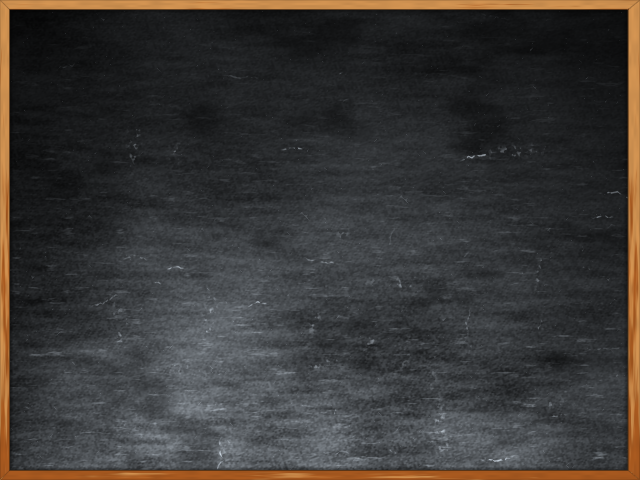
This texture is drawn by a WebGL 1 fragment shader. Its source:

```glsl
precision highp float;
// A worn, chalk-dusted blackboard in a narrow wooden frame.

uniform vec2 u_resolution;

#define FRAME_WIDTH 0.021
#define RIGHT_WIDTH 0.026
#define TOP_TONE 0.088
#define DUST_TONE 0.345
#define DUST_FALLOFF 1.6
#define VIGNETTE 0.48
#define SMUDGE 0.62
#define STREAK 0.30
#define GRAIN 0.36
#define SCRATCHES 44
#define CHALK_MARKS 18

float hash(vec2 p) {
  return fract(sin(dot(p, vec2(127.1, 311.7))) * 43758.5453);
}

float noise(vec2 p) {
  vec2 cell = floor(p), f = fract(p);
  f = f * f * (3.0 - 2.0 * f);
  float low = mix(hash(cell), hash(cell + vec2(1.0, 0.0)), f.x);
  float high = mix(hash(cell + vec2(0.0, 1.0)), hash(cell + vec2(1.0)), f.x);
  return mix(low, high, f.y);
}

float fbm(vec2 p) {
  float sum = 0.0, weight = 0.533;
  for (int i = 0; i < 4; i++) {
    sum += weight * noise(p);
    p = p * 2.03 + 17.3;
    weight *= 0.5;
  }
  return sum;
}

// Rotates an offset into the axes of a mark
vec2 turned(vec2 offset, float angle) {
  float c = cos(angle), s = sin(angle);
  return vec2(c * offset.x + s * offset.y, c * offset.y - s * offset.x);
}

// Faint, wavering and crumbling lines, mostly near horizontal
float scratches(vec2 p, float aspect, float pixel) {
  float crumble = smoothstep(0.25, 0.8, noise(turned(p, 0.6) * 190.0));
  float sum = 0.0;
  for (int i = 0; i < SCRATCHES; i++) {
    float id = float(i);
    vec2 centre = vec2(hash(vec2(id, 1.3)) * aspect, hash(vec2(id, 2.7)));
    float steep = step(0.84, hash(vec2(id, 3.1)));
    float angle = (hash(vec2(id, 4.9)) - 0.4) * 0.6 + steep * 1.3;
    float halfLength = mix(0.008, 0.06, pow(hash(vec2(id, 5.3)), 2.0));
    vec2 q = turned(p - centre, angle);
    q.y += (noise(vec2(q.x * 45.0, id)) - 0.5) * 0.010;
    q.y += (noise(vec2(q.x * 160.0, id)) - 0.5) * 0.004;
    float line = 1.0 - smoothstep(0.0002, 0.0010 + pixel, abs(q.y));
    float fade = 1.0 - smoothstep(0.4, 1.0, abs(q.x) / halfLength);
    sum += line * fade * crumble * mix(0.06, 0.42, pow(hash(vec2(id, 6.1)), 2.0));
  }
  return sum;
}

// Crumbly chalk clusters, gathered on the lower half
float chalkMarks(vec2 p, float aspect) {
  vec2 q = turned(p, 0.5);
  float crumbs = smoothstep(0.56, 0.85, noise(q * 110.0) * 0.6 + noise(q * 230.0) * 0.4);
  float sum = 0.0;
  for (int i = 0; i < CHALK_MARKS; i++) {
    float id = float(i) + 70.0;
    vec2 centre = vec2(mix(0.12, 0.96, hash(vec2(id, 1.1))) * aspect,
                       mix(0.07, 0.72, pow(hash(vec2(id, 2.3)), 1.5)));
    float upright = step(0.5, hash(vec2(id, 3.7)));
    float angle = upright * 1.45 + (hash(vec2(id, 4.1)) - 0.5) * 0.5;
    vec2 size = vec2(mix(0.018, 0.065, hash(vec2(id, 5.9))), 0.011);
    vec2 local = turned(p - centre, angle) / size;
    sum += exp(-dot(local, local)) * mix(0.3, 0.9, hash(vec2(id, 6.7)));
  }
  return crumbs * sum;
}

vec3 slate(vec2 p, float aspect, float pixel) {
  float across = p.x / aspect - 0.46;
  float tone = TOP_TONE + DUST_TONE * pow(1.0 - p.y, DUST_FALLOFF);
  tone *= 1.08 - VIGNETTE * smoothstep(0.15, 0.56, abs(across));

  // Wiped dust: broad clouds, small dark rubs, sideways strokes and grain
  float cloud = fbm(p * vec2(2.6, 3.8) + 4.0) - 0.5;
  float rub = smoothstep(0.58, 0.78, fbm(p * vec2(7.0, 12.0) + 61.0));
  float strokes = fbm(p * vec2(13.0, 75.0) + 31.0) - 0.5;
  float grain = noise(turned(p, 0.35) * vec2(230.0, 300.0)) - 0.5;
  tone *= 1.0 + SMUDGE * 2.0 * cloud + STREAK * 2.0 * strokes + GRAIN * grain;
  tone *= 1.0 - 0.3 * rub;

  // Pale wisps, and rare bright specks
  float wisp = smoothstep(0.64, 0.86, fbm(p * vec2(28.0, 130.0) + 53.0));
  float speck = smoothstep(0.94, 1.0, noise(turned(p, 0.8) * 160.0 + 11.0));
  tone += wisp * 0.15 * (1.1 - p.y) + speck * 0.10;
  tone += scratches(p, aspect, pixel) + 0.5 * chalkMarks(p, aspect);
  return clamp(tone, 0.025, 0.85) * vec3(0.95, 1.0, 1.05);
}

vec3 wood(vec2 p, float depth, float vertical) {
  float along = mix(p.x, p.y, vertical);
  float fibre = fbm(vec2(along * 7.0, depth * 3.0 + vertical * 23.0));
  float lightness = fibre + 0.5 * (p.y - 0.5) + 0.06 - 0.2 * depth;
  vec3 amber = vec3(0.64, 0.34, 0.12), honey = vec3(0.80, 0.56, 0.31);
  vec3 color = mix(amber, honey, smoothstep(0.28, 0.58, lightness));
  color *= 0.95 + 0.10 * noise(vec2(along * 40.0, depth * 5.0));
  return color * mix(0.8, 1.0, smoothstep(0.0, 0.1, depth));
}

void main() {
  float pixel = 1.0 / u_resolution.y;
  float aspect = u_resolution.x * pixel;
  vec2 p = gl_FragCoord.xy * pixel;

  // Depth into the frame: 0 at the outer edge, 1 at the slate
  float side = min(p.x / FRAME_WIDTH, (aspect - p.x) / RIGHT_WIDTH);
  float level = min(p.y, 1.0 - p.y) / FRAME_WIDTH;
  float depth = min(side, level);
  float soft = pixel / FRAME_WIDTH;
  float vertical = smoothstep(-soft, soft, level - side);

  vec3 darkEdge = vec3(0.27, 0.17, 0.08);
  vec3 frame = wood(p, depth, vertical);
  float mitre = (1.0 - smoothstep(0.0, soft * 1.5, abs(side - level))) * 0.3;
  frame = mix(frame, darkEdge, max(mitre, smoothstep(0.86, 0.98, depth)));

  vec3 board = slate(p, aspect, pixel);
  board *= mix(0.65, 1.0, smoothstep(1.0, 1.4, depth));
  float inside = smoothstep(1.0 - soft * 0.5, 1.0 + soft * 0.5, depth);
  gl_FragColor = vec4(mix(frame, board, inside), 1.0);
}
```
